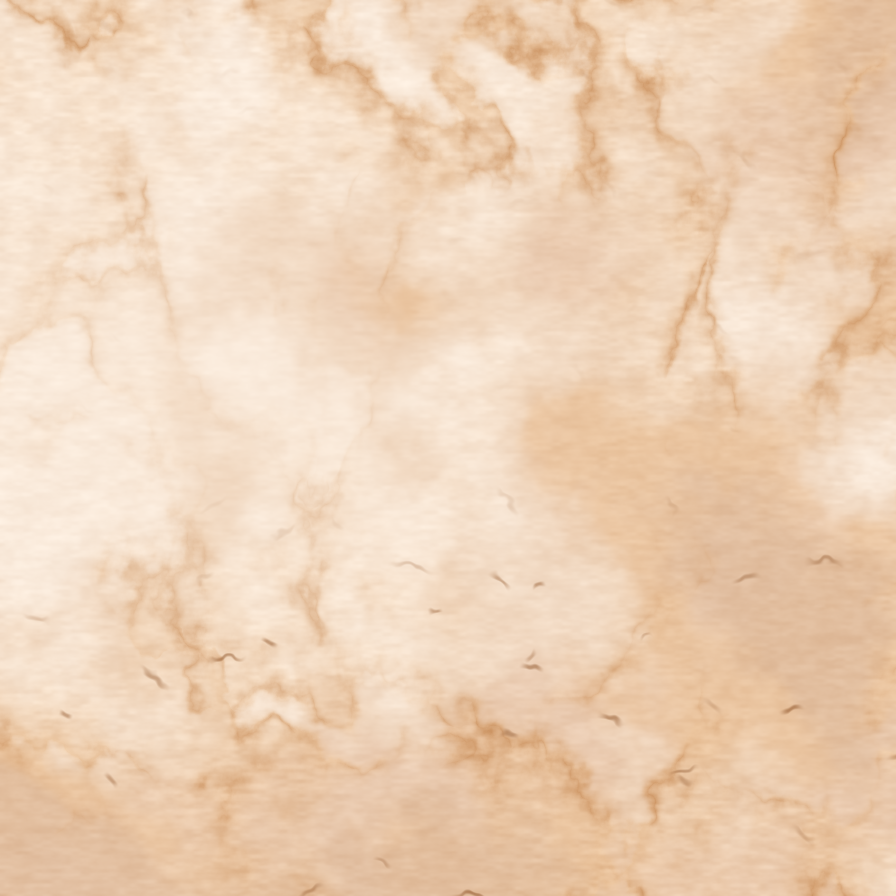
Reproduce this texture procedurally as a Shadertoy shader.

```glsl
// Aged parchment: pale cloudy paper with amber water stains and creases.
// Rotated value-noise octaves give the clouds; rough noise contours give
// the stain rims; stretched noise and scattered dashes give the fibres.

const vec3 PALE  = vec3(0.980, 0.920, 0.860);
const vec3 CREAM = vec3(0.945, 0.850, 0.760);
const vec3 TAN   = vec3(0.920, 0.800, 0.700);
const vec3 DUN   = vec3(0.875, 0.735, 0.615);
const vec3 AMBER = vec3(0.920, 0.765, 0.605);
const vec3 RUST  = vec3(0.790, 0.560, 0.360);
const vec3 FLECK = vec3(0.620, 0.410, 0.250);

const vec2  GLOW_CENTER = vec2(0.29, 0.56);
const vec2  GLOW_SIZE   = vec2(0.34, 0.23);
const vec2  STAIN_SCALE = vec2(3.4, 2.4);
const float RIM_INNER   = 0.085;
const float RIM_OUTER   = 0.016;
const float ROUGHNESS   = 0.09;
const float FIBRE_DEPTH = 0.062;
const float FLECK_CELLS = 15.0;
const float FLECK_SHARE = 0.30;

float hash(vec2 p) {
    vec3 q = fract(vec3(p.xyx) * 0.1031);
    q += dot(q, q.yzx + 33.33);
    return fract((q.x + q.y) * q.z);
}

float noise(vec2 p) {
    vec2 i = floor(p), f = fract(p);
    f = f * f * f * (f * (f * 6.0 - 15.0) + 10.0);
    return mix(mix(hash(i), hash(i + vec2(1, 0)), f.x),
               mix(hash(i + vec2(0, 1)), hash(i + vec2(1, 1)), f.x), f.y);
}

float fbm(vec2 p) {
    const mat2 TURN = mat2(1.6, 1.2, -1.2, 1.6);
    float sum = 0.0, amp = 0.5;
    for (int i = 0; i < 6; i++) {
        sum += amp * noise(p);
        p = TURN * p + 17.3;
        amp *= 0.5;
    }
    return sum;
}

// Stain along a noise contour: x is the soft wash, y the thin dark rim.
vec2 stain(vec2 p, float seed) {
    vec2 warp = vec2(fbm(p * 4.0 + seed), fbm(p * 4.0 + seed + 41.0)) - 0.5;
    float d = fbm((p + 0.14 * warp) * STAIN_SCALE + seed) - 0.49;
    d += ROUGHNESS * (fbm(p * 24.0 + seed) - 0.49);
    float wash = exp(-max(d, 0.0) / RIM_INNER - max(-d, 0.0) / RIM_OUTER);
    float rim = exp(-abs(d - 0.008) / 0.019);
    float patches = smoothstep(0.38, 0.57, fbm(p * 4.5 + seed + 73.0));
    return vec2(wash, rim) * patches;
}

// Short, slightly bent dashes scattered in a jittered grid.
float flecks(vec2 p) {
    vec2 cell = floor(p * FLECK_CELLS);
    float ink = 0.0;
    for (int y = -1; y <= 1; y++)
    for (int x = -1; x <= 1; x++) {
        vec2 id = cell + vec2(x, y);
        if (hash(id + 5.0) > FLECK_SHARE) continue;
        vec2 center = (id + vec2(hash(id + 11.0), hash(id + 23.0))) / FLECK_CELLS;
        float angle = (hash(id + 37.0) - 0.6) * 1.7;
        float c = cos(angle), s = sin(angle);
        vec2 q = mat2(c, -s, s, c) * (p - center);
        float halfLength = mix(0.008, 0.028, hash(id + 53.0));
        q.y += 9.0 * q.x * q.x + 0.008 * (noise(p * 90.0) - 0.5);
        float along = 1.0 - smoothstep(0.2, 1.0, abs(q.x) / halfLength);
        float across = 1.0 - smoothstep(0.0004, 0.0042, abs(q.y));
        ink = max(ink, along * across * mix(0.25, 0.75, hash(id + 67.0)));
    }
    return ink;
}

void mainImage(out vec4 fragColor, in vec2 fragCoord) {
    vec2 p = fragCoord / iResolution.y;

    // Cloudy paper, brightest around a broad glow left of the centre
    vec2 g = (p - GLOW_CENTER) / GLOW_SIZE;
    float glow = exp(-dot(g, g));
    float shade = 0.51 + 2.3 * (fbm(p * 3.3 + 8.0) - 0.49);
    shade += 0.22 * smoothstep(0.50, 0.05, p.y) - 0.42 * glow;
    vec3 color = mix(PALE, CREAM, smoothstep(0.16, 0.50, shade));
    float warmth = smoothstep(0.42, 0.60, fbm(p * 3.7 + 61.0));
    color = mix(color, mix(TAN, AMBER, 0.7 * warmth), smoothstep(0.46, 0.74, shade));
    color = mix(color, DUN, 0.8 * smoothstep(0.76, 1.05, shade));

    // Layers of amber stains with rusty, broken rims
    vec2 marks = max(stain(p, 3.0), max(stain(p, 29.0), 0.8 * stain(p, 57.0)));
    marks *= 1.0 - 0.9 * glow;
    float broken = smoothstep(0.36, 0.68, fbm(p * vec2(24.0, 18.0)));
    color = mix(color, AMBER, 0.80 * marks.x);
    color = mix(color, RUST, marks.y * mix(0.08, 0.72, broken));

    // Dark flecks, mostly in the lower part
    float area = mix(0.15, 1.0, smoothstep(0.52, 0.28, p.y)) * (1.0 - 0.9 * glow);
    color = mix(color, FLECK, flecks(p) * area);

    // Horizontal fibres and soft grain, stronger on the stained paper
    float fibre = noise(p * vec2(42.0, 180.0)) + noise(p * vec2(95.0, 250.0) + 9.0) - 1.0;
    float grain = fbm(p * vec2(48.0, 70.0)) - 0.49;
    float depth = FIBRE_DEPTH * (1.0 - 0.5 * glow) * (1.0 + 0.8 * marks.x);
    color += depth * (0.42 * fibre + 0.9 * grain) * vec3(0.65, 1.0, 1.25);

    fragColor = vec4(clamp(color, 0.0, 1.0), 1.0);
}
```
